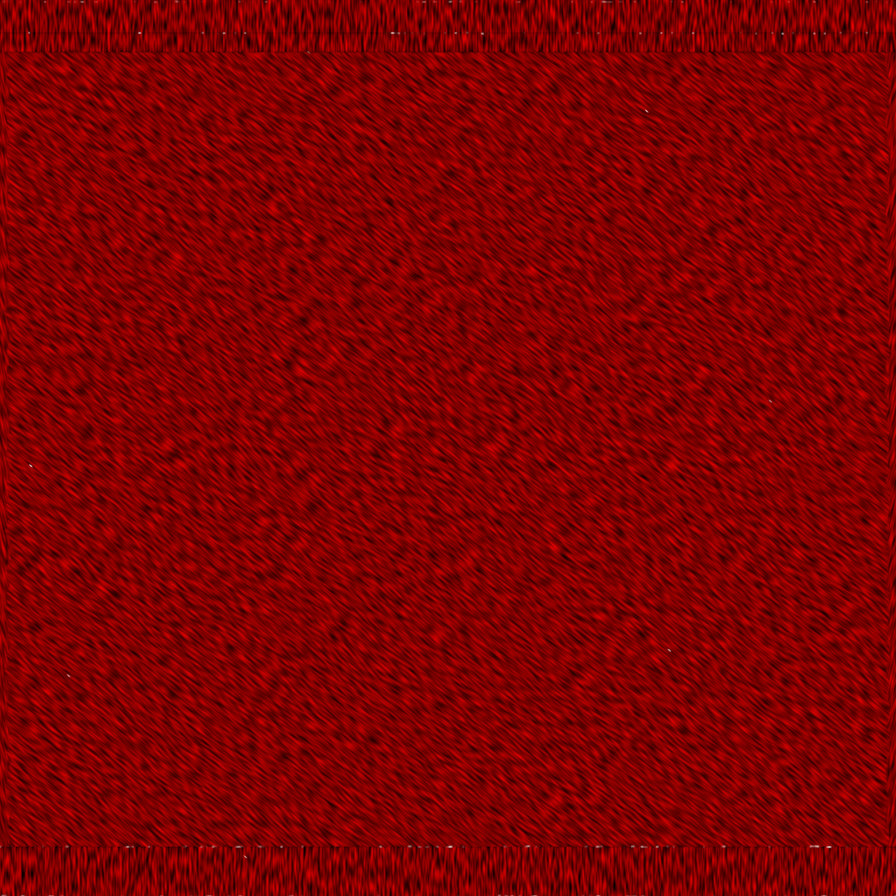
Write a Shadertoy shader that draws this texture.

```glsl
// Dense red fur: short slanted fibres with upright fringes at top and bottom.
// Each fibre layer is gradient noise stretched along its own direction;
// pale flecks are sprinkled over the pile and along the fringe seams.

#define FIBRE_ANGLE -0.70
#define FIBRE_LENGTH 0.0155
#define FIBRE_WIDTH 0.0026
#define BASE_RED 0.502
#define CONTRAST 0.50
#define FRINGE_CONTRAST 0.62
#define TOP_FRINGE 0.942
#define TOP_SEAM 0.963
#define BOTTOM_SEAM 0.055
#define SIDE_WIDTH 0.011
#define FLECK_COLOR vec3(0.85, 0.74, 0.72)

const float UPRIGHT = 1.5708;

// Integer hash giving two values in 0..1
vec2 hash2(vec2 cell) {
    uvec2 h = uvec2(ivec2(cell)) * uvec2(1597u, 3571u);
    uint n = h.x ^ (h.y + (h.x << 7));
    n = (n ^ (n >> 15)) * 739391u;
    n = (n ^ (n >> 13)) * 974711u;
    n ^= n >> 16;
    return vec2(n & 65535u, n >> 16) / 65535.0;
}

float cornerSlope(vec2 cell, vec2 offset) {
    float a = 6.28319 * hash2(cell).x;
    return dot(vec2(cos(a), sin(a)), offset);
}

float gradientNoise(vec2 p) {
    vec2 i = floor(p), f = p - i;
    vec2 u = f * f * f * (f * (f * 6.0 - 15.0) + 10.0);
    vec2 e = vec2(1.0, 0.0);
    float low = mix(cornerSlope(i, f), cornerSlope(i + e.xy, f - e.xy), u.x);
    float high = mix(cornerSlope(i + e.yx, f - e.yx), cornerSlope(i + e.xx, f - e.xx), u.x);
    return mix(low, high, u.y);
}

// Noise stretched along a direction; scale enlarges the strands
float strands(vec2 p, float angle, vec2 scale) {
    vec2 along = vec2(cos(angle), sin(angle));
    vec2 q = vec2(dot(p, along), dot(p, vec2(-along.y, along.x)));
    return gradientNoise(q / (vec2(FIBRE_LENGTH, FIBRE_WIDTH) * scale) + 37.3 * scale);
}

// Fine hairs, thicker tufts and faint clumps
float fibres(vec2 p, float angle) {
    return 0.80 * strands(p, angle, vec2(1.0))
         + 0.50 * strands(p, angle + 0.06, vec2(1.1, 1.5))
         + 0.28 * strands(p, angle - 0.05, vec2(1.2, 3.0));
}

// Thin broken line of flecks at a given height
float seamFlecks(vec2 p, float height, float pixel) {
    float wobble = 0.0012 * gradientNoise(vec2(p.x * 60.0, height * 90.0));
    float line = 1.0 - smoothstep(0.0003, 0.0008 + pixel, abs(p.y - height - wobble));
    float dashes = gradientNoise(vec2(p.x * 170.0, height * 310.0 + 0.4));
    float groups = gradientNoise(vec2(p.x * 17.0, height * 70.0 + 0.3));
    return line * smoothstep(0.15, 0.75, dashes + 0.5 * groups);
}

// Rare short flecks lying along the pile
float looseFlecks(vec2 p, float pixel) {
    vec2 grid = p * 10.0, cell = floor(grid);
    vec2 pick = hash2(cell + 211.0);
    vec2 center = 0.15 + 0.7 * hash2(cell + 57.0);
    vec2 d = (grid - cell - center) / 10.0;
    vec2 along = vec2(cos(FIBRE_ANGLE), sin(FIBRE_ANGLE));
    float dist = length(vec2(dot(d, along) * 0.4, dot(d, vec2(-along.y, along.x))));
    float spot = 1.0 - smoothstep(0.0003, 0.0007 + 0.6 * pixel, dist);
    return spot * step(pick.x, 0.10) * mix(0.3, 1.0, pick.y);
}

void mainImage(out vec4 fragColor, in vec2 fragCoord) {
    vec2 p = fragCoord / iResolution.xy;
    float pixel = 1.0 / iResolution.y;

    // Slanted pile with gently wandering direction
    vec2 bent = p + 0.005 * vec2(gradientNoise(p * 8.0), gradientNoise(p * 8.0 + 31.7));
    float pile = CONTRAST * fibres(bent, FIBRE_ANGLE);

    // Upright fringes and steep side edges
    float upright = FRINGE_CONTRAST * fibres(p + 5.0, UPRIGHT);
    float steep = CONTRAST * fibres(p + 9.0, UPRIGHT + 0.22 * sign(0.5 - p.x));
    float side = min(p.x, 1.0 - p.x) + 0.008 * gradientNoise(vec2(p.x * 20.0, p.y * 70.0));
    float fringe = max(smoothstep(-pixel, pixel, p.y - TOP_FRINGE),
                       smoothstep(-pixel, pixel, BOTTOM_SEAM - p.y));
    float tone = mix(steep, pile, smoothstep(0.6 * SIDE_WIDTH, SIDE_WIDTH, side));
    tone = mix(tone, upright - 0.02, fringe);

    // Dark creases where the fringes meet the pile
    float crease = min(abs(p.y - TOP_FRINGE), min(abs(p.y - TOP_SEAM), abs(p.y - BOTTOM_SEAM)));
    tone -= 0.07 * (1.0 - smoothstep(0.0005, 0.0022, crease));
    vec3 color = vec3(clamp(BASE_RED + tone, 0.04, 0.95), 0.0, 0.0);

    // Pale flecks, fainter along the outer borders
    float borders = max(seamFlecks(p, 0.998, pixel), seamFlecks(p, 0.0, pixel));
    float flecks = max(seamFlecks(p, TOP_SEAM, pixel), seamFlecks(p, BOTTOM_SEAM, pixel));
    flecks = max(max(flecks, 0.6 * borders), looseFlecks(p, pixel));
    fragColor = vec4(mix(color, FLECK_COLOR, flecks), 1.0);
}
```
